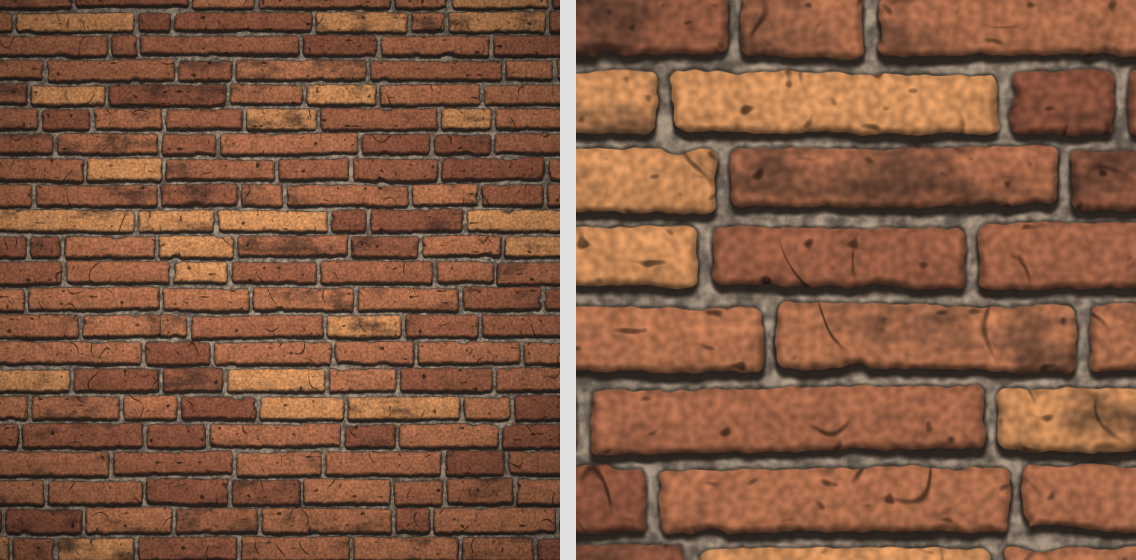
Left, the full canvas; right, a detail of the centre.
This texture is drawn by a Shadertoy shader. Its source:

```glsl
// Weathered brick wall: 22 thin courses of uneven bricks, lit from above.
// Each course jitters its joints; rounded boxes roughened by gradient noise
// give the bricks, and the same field sampled higher up gives the shadows.

const float FIRST_ROW = 0.039;      // centre of row 0, measured from the top
const float ROW_STEP = 0.0425;      // spacing of the courses near the top
const float ROW_GROWTH = 0.00023;   // courses widen slowly downwards
const vec2 BRICKS_PER_ROW = vec2(5.2, 7.1);
const float JOINT_JITTER = 0.76;
const vec2 JOINT_WIDTH = vec2(0.0085, 0.0095);
const float CORNER = 0.005;
const float SHADOW_LENGTH = 0.0048;

const vec3 RED_BRICK = vec3(0.46, 0.275, 0.205);
const vec3 CLAY_BRICK = vec3(0.63, 0.405, 0.28);
const vec3 OCHRE_BRICK = vec3(0.73, 0.51, 0.325);
const vec3 SOOT = vec3(0.20, 0.145, 0.125);
const vec3 MORTAR_DARK = vec3(0.34, 0.30, 0.265);
const vec3 MORTAR_LIGHT = vec3(0.63, 0.56, 0.485);
const vec3 SHADOW = vec3(0.13, 0.105, 0.09);

struct Brick {
    float dist;   // signed distance, negative inside
    vec2 local;   // position from the brick centre, y down
    vec2 id;
};

float hash(vec2 p) {
    vec3 q = fract(vec3(p.xyx) * 0.1031);
    q += dot(q, q.yzx + 33.33);
    return fract((q.x + q.y) * q.z);
}

// Gradient noise, about -0.7 to 0.7
float corner(vec2 cell, vec2 f, vec2 o) {
    float a = 6.2832 * hash(cell + o);
    return dot(vec2(cos(a), sin(a)), f - o);
}

float noise(vec2 p) {
    vec2 c = floor(p), f = fract(p);
    vec2 w = f * f * f * (f * (f * 6.0 - 15.0) + 10.0);
    vec2 e = vec2(0.0, 1.0);
    return mix(mix(corner(c, f, e.xx), corner(c, f, e.yx), w.x),
               mix(corner(c, f, e.xy), corner(c, f, e.yy), w.x), w.y);
}

float fbm(vec2 p) {
    float sum = 0.0, gain = 0.6;
    for (int i = 0; i < 4; i++) {
        sum += gain * noise(p);
        p = p * 2.03 + 17.3;
        gain *= 0.6;
    }
    return sum;
}

float rowCoord(float y) {
    float root = ROW_STEP * ROW_STEP + 4.0 * ROW_GROWTH * (y - FIRST_ROW);
    return (sqrt(root) - ROW_STEP) / (2.0 * ROW_GROWTH);
}

float joint(float i, float row) {
    return i + JOINT_JITTER * (hash(vec2(i, row) + 40.0) - 0.5);
}

Brick brickInRow(vec2 p, float row) {
    float seed = hash(vec2(row, 7.0) + 60.0);
    float count = mix(BRICKS_PER_ROW.x, BRICKS_PER_ROW.y, seed);
    float u = p.x * count + 20.0 + 9.0 * hash(vec2(row, 19.0) + 60.0);
    float i = floor(u + 0.5);
    if (u < joint(i, row)) i -= 1.0;
    float left = joint(i, row), right = joint(i + 1.0, row);
    vec2 id = vec2(i, row + 50.0);

    float centre = FIRST_ROW + row * (ROW_STEP + ROW_GROWTH * row);
    float height = ROW_STEP + 2.0 * ROW_GROWTH * row;
    vec2 halfSize = 0.5 * (vec2((right - left) / count, height) - JOINT_WIDTH);
    halfSize.y += 0.0025 * (hash(id + 3.0) - 0.5);
    vec2 local = vec2((u - 0.5 * (left + right)) / count, p.y - centre);
    local.y += 0.022 * (hash(id + 5.0) - 0.5) * local.x + 0.003 * (hash(id + 9.0) - 0.5);
    vec2 q = abs(local) - halfSize + CORNER;
    float d = length(max(q, 0.0)) + min(max(q.x, q.y), 0.0) - CORNER;
    return Brick(d, local, id);
}

// Nearest brick of the two closest courses, with worn edges
Brick wall(vec2 p) {
    vec2 q = p + 0.0025 * vec2(noise(p * 11.0), noise(p * 9.0 + 31.0));
    float row = floor(rowCoord(q.y));
    Brick a = brickInRow(q, row), b = brickInRow(q, row + 1.0);
    if (b.dist < a.dist) a = b;
    a.dist += 0.0022 * noise(p * 55.0) + 0.0012 * noise(p * 140.0);
    a.dist += 0.004 * smoothstep(0.25, 0.6, noise(p * 27.0 + 8.0));
    return a;
}

vec3 brickFace(Brick b, vec2 p, float relief) {
    vec3 color = mix(RED_BRICK, CLAY_BRICK, hash(b.id + 11.0));
    color = mix(color, OCHRE_BRICK, 0.85 * step(0.83, hash(b.id + 23.0)));
    vec2 q = p + b.id * 0.37;   // separate wear for each brick
    float stain = fbm(q * vec2(12.0, 24.0)) + 0.5 * (hash(b.id + 2.0) - 0.6);
    color = mix(color, SOOT, 0.65 * smoothstep(0.05, 0.6, stain));
    color *= 1.0 + 0.22 * fbm(q * 45.0) + 0.26 * noise(p * 190.0);
    float pits = smoothstep(0.36, 0.55, noise(q * vec2(75.0, 95.0)));
    float crack = 1.0 - smoothstep(0.0, 0.045, abs(noise(q * vec2(24.0, 17.0))));
    crack *= smoothstep(0.12, 0.4, noise(q * 21.0 + 5.0));
    color *= 1.0 - 0.5 * max(pits, crack);
    float edge = smoothstep(-0.0055, 0.0, b.dist);
    return color * (1.03 - 3.0 * b.local.y) * (1.0 - 0.3 * edge + 0.22 * edge * relief);
}

void mainImage(out vec4 fragColor, in vec2 fragCoord) {
    vec2 p = fragCoord / iResolution.y;
    p.y = 1.0 - p.y;
    float pixel = 1.0 / iResolution.y;
    Brick brick = wall(p);
    float above = wall(p - vec2(0.0, SHADOW_LENGTH)).dist;

    // Mortar, darkened beside and beneath the bricks
    float grit = fbm(p * 60.0) + 0.45 * noise(p * 170.0);
    vec3 color = mix(MORTAR_DARK, MORTAR_LIGHT, smoothstep(-0.5, 0.55, grit));
    color *= mix(0.6, 1.0, smoothstep(0.0, 0.003, brick.dist));
    float shade = 1.0 - smoothstep(-0.0015, 0.0025, above + 0.003 * noise(p * 14.0));
    color = mix(color, SHADOW, 0.92 * shade);

    float relief = clamp((above - brick.dist) / SHADOW_LENGTH, -1.0, 1.0);
    float cover = smoothstep(pixel, -pixel, brick.dist);
    color = mix(color, brickFace(brick, p, relief), cover);

    // Vignette
    vec2 c = fragCoord / iResolution.xy - 0.5;
    fragColor = vec4(color * (1.1 - 0.85 * dot(c, c)), 1.0);
}
```
